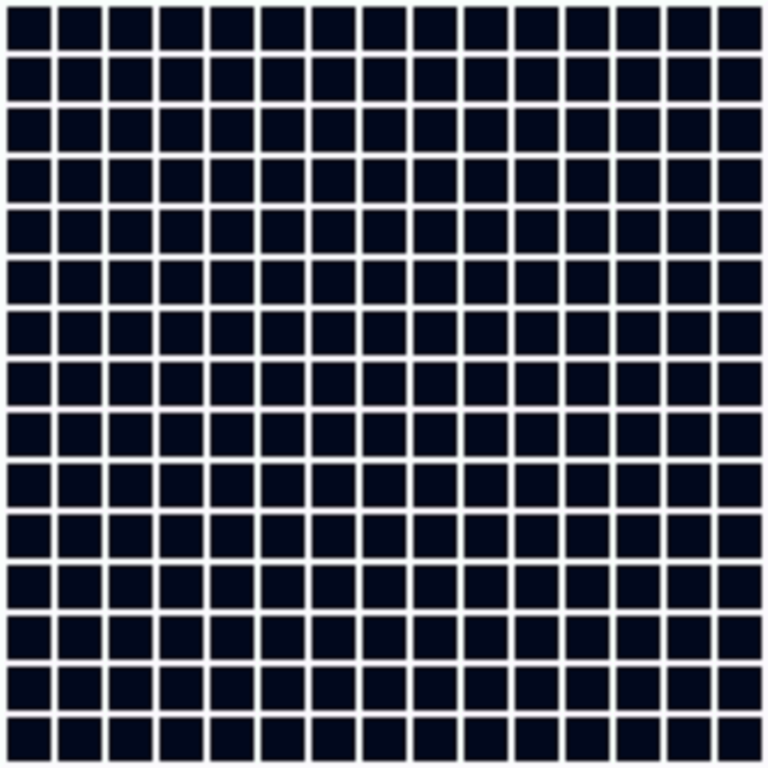
Write a Shadertoy shader that draws this pattern.

```glsl
const float TILES = 15.0;
const float PITCH = 0.0661;            // tile spacing as a share of the canvas
const float TILE_HALF = 0.431;         // tile half width, in cells
const float EDGE_SOFTNESS = 0.060;     // half width of the blurred edge, in cells
const vec2 GRID_CENTER = vec2(0.0006, 0.0);

const vec3 NAVY = vec3(0.003, 0.033, 0.115);
const vec3 RIM = vec3(0.012, 0.012, 0.055);
const vec3 GROUT = vec3(0.980, 0.985, 0.990);
const vec3 LILAC_SHIFT = vec3(0.010, -0.014, 0.008);

float hash(float n) {
    return fract(sin(n * 91.345 + 17.13) * 4375.85);
}

// Offset from the nearest tile centre; the outer margin belongs to the edge tiles
vec2 tileOffset(vec2 p, float count) {
    return p - (clamp(floor(p), 0.0, count - 1.0) + 0.5);
}

// Separable coverage rounds the blurred corners slightly
float tileMask(vec2 offset, float halfSize, float blur) {
    vec2 inside = 1.0 - smoothstep(halfSize - blur, halfSize + blur, abs(offset));
    return inside.x * inside.y;
}

vec3 tileColor(vec2 offset) {
    float edge = max(abs(offset.x), abs(offset.y));
    return mix(NAVY, RIM, smoothstep(0.31, 0.39, edge));
}

// Each grout line leans faintly towards lilac or mint
vec3 groutColor(vec2 p, vec2 offset) {
    vec2 line = floor(p + 0.5);
    float lean = abs(offset.x) > abs(offset.y) ? hash(line.x) : hash(line.y + 40.0);
    return GROUT + LILAC_SHIFT * (lean * 2.0 - 1.0);
}

void mainImage(out vec4 fragColor, in vec2 fragCoord) {
    float side = min(iResolution.x, iResolution.y);
    vec2 uv = (fragCoord - 0.5 * iResolution.xy) / side;
    vec2 p = (uv - GRID_CENTER) / PITCH + 0.5 * TILES;

    // Keep the blur at least one pixel wide on small canvases
    float pixel = 1.0 / (side * PITCH);
    float blur = max(EDGE_SOFTNESS, 0.5 * pixel);

    vec2 offset = tileOffset(p, TILES);
    float mask = tileMask(offset, TILE_HALF, blur);
    fragColor = vec4(mix(groutColor(p, offset), tileColor(offset), mask), 1.0);
}
```
